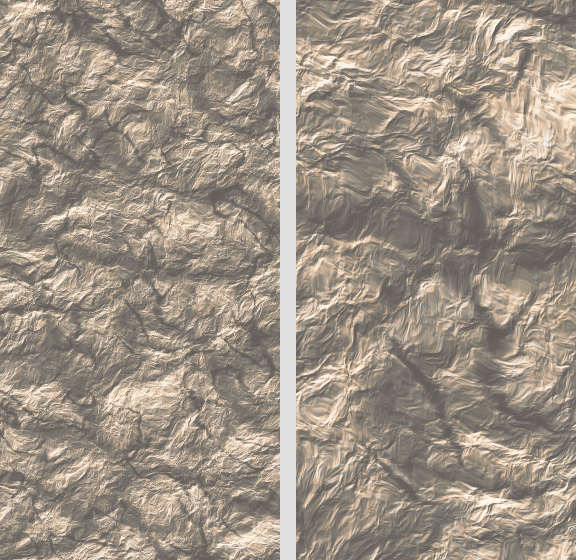
Left: the whole. Right: its middle third, enlarged.
Reproduce this texture procedurally as a Shadertoy shader.

```glsl
#define OCTAVES 7
#define BASE_SCALE 2.5
#define ROUGHNESS 1.07
#define STRETCH 1.75
#define TILT 0.55
#define LIGHT_DIR vec2(-0.5, 0.866)
#define RELIEF 0.72
#define CAVITY_DEPTH 1.25
#define CAVITY_WIDTH 0.15
#define CRACK_DEPTH 1.7
#define CRACK_WIDTH 0.07
#define TINT 0.04

// Unit gradient at a lattice point
vec2 latticeGradient(vec2 cell) {
    float angle = 6.2832 * fract(sin(dot(cell, vec2(127.1, 311.7))) * 43758.5);
    return vec2(cos(angle), sin(angle));
}

float gradientNoise(vec2 p) {
    vec2 i = floor(p), f = p - i;
    vec2 u = f * f * f * (f * (f * 6.0 - 15.0) + 10.0);
    vec2 e = vec2(0.0, 1.0);
    float a = dot(latticeGradient(i), f);
    float b = dot(latticeGradient(i + e.yx), f - e.yx);
    float c = dot(latticeGradient(i + e.xy), f - e.xy);
    float d = dot(latticeGradient(i + e.yy), f - e.yy);
    return mix(mix(a, b, u.x), mix(c, d, u.x), u.y);
}

vec2 warp(vec2 p, float scale) {
    return vec2(gradientNoise(p * scale + 7.3), gradientNoise(p * scale + 41.9));
}

mat2 rotation(float a) {
    return mat2(cos(a), sin(a), -sin(a), cos(a));
}

// Bend the domain at three sizes, so that creases run jagged
vec2 jaggedDomain(vec2 p) {
    p += 0.06 * warp(p, 4.0);
    p += 0.018 * warp(p, 17.0);
    return p + 0.008 * warp(p, 53.0);
}

// Domain drawn out along a slanted axis
vec2 slanted(vec2 p, float tilt, float stretch) {
    return rotation(tilt) * p * vec2(inversesqrt(stretch), sqrt(stretch));
}

// Creased mounds in crossing directions; x = height, y = widest crevices
vec2 rockHeight(vec2 p) {
    p = jaggedDomain(p);
    float height = 0.0, crevice = 0.0;
    float scale = BASE_SCALE, slope = 0.62, tilt = TILT, stretch = STRETCH;
    for (int i = 0; i < OCTAVES; i++) {
        vec2 q = slanted(p, tilt, stretch) * scale + float(i) * 19.7;
        float mound = abs(gradientNoise(q));
        if (i < 2) {
            float shade = 1.0 - smoothstep(0.0, CAVITY_WIDTH, mound);
            crevice = max(crevice, shade * (1.0 - 0.4 * float(i)));
        }
        // Fine layers alternate between creases and sharp crests
        float side = (i > 2 && i % 2 == 1) ? -1.0 : 1.0;
        height += side * mound * slope / scale;
        scale *= 2.03;
        slope *= ROUGHNESS;
        tilt *= -1.12;
        stretch = mix(stretch, 1.0, 0.2);
    }
    return vec2(height, crevice);
}

// Sparse thin cracks along both diagonals
float cracks(vec2 p) {
    vec2 q = jaggedDomain(p);
    float result = 0.0;
    for (int i = 0; i < 2; i++) {
        float tilt = i == 0 ? TILT : -TILT;
        float line = abs(gradientNoise(slanted(q, tilt, 2.0) * 6.5 + float(i) * 31.0));
        float mask = smoothstep(-0.08, 0.18, gradientNoise(q * 5.0 + float(i) * 13.0));
        result = max(result, mask * (1.0 - smoothstep(0.0, CRACK_WIDTH, line)));
    }
    return result;
}

// Stone colours from deep shade to highlight, spaced by area
vec3 stoneRamp(float t) {
    const float stops[7] = float[7](0.0, 0.15, 0.425, 0.645, 0.805, 0.92, 1.0);
    const vec3 tones[7] = vec3[7](
        vec3(0.39, 0.37, 0.35), vec3(0.46, 0.44, 0.42), vec3(0.55, 0.52, 0.47),
        vec3(0.67, 0.61, 0.54), vec3(0.81, 0.71, 0.62), vec3(0.92, 0.83, 0.73),
        vec3(1.00, 0.97, 0.92));
    vec3 color = tones[0];
    for (int i = 1; i < 7; i++) {
        float k = clamp((t - stops[i - 1]) / (stops[i] - stops[i - 1]), 0.0, 1.0);
        color = mix(color, tones[i], k);
    }
    return color;
}

vec3 shadeRock(vec2 p) {
    // Light on the slopes, shade in the crevices and cracks
    float stepSize = 0.001;
    vec2 here = rockHeight(p);
    float toLight = rockHeight(p + LIGHT_DIR * stepSize).x;
    float facing = (here.x - toLight) / stepSize * (1.0 - 0.35 * here.y);
    float light = RELIEF * facing + CAVITY_DEPTH * (0.36 - here.y);
    light -= CRACK_DEPTH * cracks(p);
    float tone = 1.0 / (1.0 + exp(-1.7 * light));

    // Warm and cool mineral grains
    float grain = gradientNoise(p * 110.0) + 0.6 * gradientNoise(p * 16.0 + 5.0);
    vec3 tint = TINT * grain * vec3(1.0, 0.0, -1.0);
    return stoneRamp(tone) + tint * smoothstep(0.1, 0.6, tone);
}

void mainImage(out vec4 fragColor, in vec2 fragCoord) {
    // Four samples per pixel smooth the creases
    vec3 color = vec3(0.0);
    for (int i = 0; i < 4; i++) {
        vec2 offset = 0.5 * vec2(i % 2, i / 2) - 0.25;
        color += 0.25 * shadeRock((fragCoord + offset) / iResolution.x);
    }
    fragColor = vec4(clamp(color, 0.0, 1.0), 1.0);
}
```
